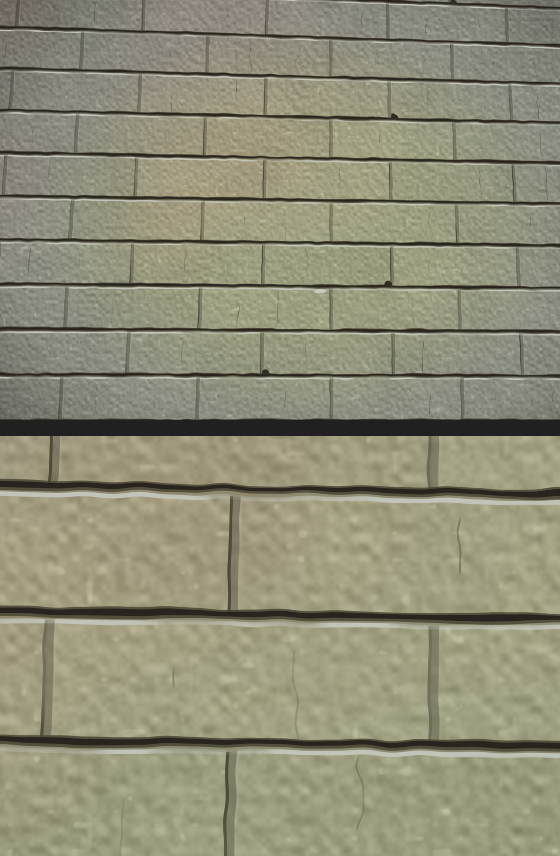
Top, the full canvas; bottom, a detail of the centre.
Write a Shadertoy shader that draws this texture.

```glsl
// Painted brick wall seen at a slight angle: ten running-bond courses, about four and a half bricks wide.
// Quadratic inverses give the perspective course and brick coordinates; joints, lit ledges,
// hairline cracks, chips and stippled paint are layered on top from hash and value noise.

float hash(vec2 p) {
    return fract(sin(dot(p, vec2(127.1, 311.7))) * 43758.545);
}

float noise(vec2 p) {
    vec2 i = floor(p), f = fract(p);
    f = f * f * (3.0 - 2.0 * f);
    return mix(mix(hash(i), hash(i + vec2(1, 0)), f.x),
               mix(hash(i + vec2(0, 1)), hash(i + vec2(1, 1)), f.x), f.y);
}

// Soft band of the given half width around zero
float band(float d, float halfWidth, float aa) {
    return 1.0 - smoothstep(halfWidth - aa * 0.5, halfWidth + aa * 0.5, abs(d));
}

// Course number, counted downward; spacing and slope vary across the wall
float courseCoord(vec2 uv) {
    float start = mix(0.064, 0.108, uv.x);
    float pitch = mix(0.0976, 0.0901, uv.x);
    float growth = mix(0.00073, 0.00103, uv.x);
    return (sqrt(pitch * pitch + 4.0 * growth * (1.0 - uv.y - start)) - pitch) / (2.0 * growth);
}

// Brick number along a course; bricks narrow to the right and widen downward
float brickCoord(float x, float row) {
    float start = 0.0266 - 0.006 * row;
    float pitch = 0.2285 + 0.0026 * row;
    float shrink = 0.002 + 0.00007 * row;
    return (pitch - sqrt(pitch * pitch - 4.0 * shrink * (x - start))) / (2.0 * shrink);
}

void mainImage(out vec4 fragColor, in vec2 fragCoord) {
    vec2 uv = fragCoord / iResolution.xy;
    vec2 p = fragCoord / iResolution.y;
    float aaRow = 12.0 / iResolution.y, aaCol = 5.5 / iResolution.x;

    // Brick layout with slightly uneven edges
    float k = courseCoord(uv) + (noise(p * 45.0) - 0.5) * 0.025;
    float row = floor(k), f = k - row;
    float u = brickCoord(uv.x, k - 0.5) - 0.525 * (1.0 - mod(row, 2.0));
    u += (noise(p * 50.0 + 7.0) - 0.5) * 0.007;
    float w = fract(u);
    vec2 id = vec2(floor(u), row);
    float bedDist = fract(k + 0.5) - 0.5;
    float headDist = fract(u + 0.5) - 0.5;

    // Paint: green middle, greyer and darker rim, warm patches
    vec2 c = uv - vec2(0.54, 0.46);
    float rim = dot(c, c);
    vec3 col = mix(vec3(0.61, 0.62, 0.50), vec3(0.54, 0.55, 0.505), smoothstep(0.03, 0.26, rim));
    col *= 1.0 - 0.22 * smoothstep(0.22, 0.56, rim);
    float warm = noise(p * 5.0 + 3.0) * smoothstep(0.2, 0.6, uv.y) * smoothstep(0.9, 0.3, uv.x);
    col += vec3(0.035, -0.015, -0.005) * warm;
    col *= 0.98 + 0.04 * hash(id) + 0.05 * (noise(p * 14.0) - 0.5);
    vec3 paint = col;

    // Stippled surface lit from above
    float relief = noise(p * 125.0) - noise(p * 125.0 + vec2(0.3, 0.65));
    col += 0.10 * relief + 0.05 * (noise(p * 260.0) - 0.5);
    col += 0.07 * smoothstep(0.84, 0.98, noise(p * 95.0 + 19.0));

    // Hairline cracks, up to two per brick
    for (int i = 0; i < 2; i++) {
        vec2 seed = id + 31.0 * float(i + 1);
        float x = 0.32 + 0.36 * float(i) + 0.2 * (hash(seed) - 0.5);
        x += (noise(vec2(f * 6.0, hash(seed) * 90.0)) - 0.5) * 0.025;
        float top = 0.08 + 0.35 * hash(seed + 3.0);
        float end = 0.6 + 0.4 * hash(seed + 5.0);
        float span = smoothstep(top, top + 0.06, f) * smoothstep(end, end - 0.06, f);
        float strength = step(0.3, hash(seed + 9.0)) * mix(0.2, 0.8, hash(seed + 11.0));
        strength *= 0.5 + 0.5 * noise(p * 60.0);
        col = mix(col, vec3(0.26, 0.25, 0.19), strength * span * band(w - x, 0.0025, aaCol));
    }

    // Upright joints: recessed paint, shadow on the left, lit lip on the right
    float head = band(headDist, 0.014, aaCol);
    col = mix(col, paint * 0.79 + 0.04 * relief, head);
    float shade = 0.25 + 0.65 * smoothstep(0.35, 0.75, noise(p * 12.0 + 40.0));
    col = mix(col, vec3(0.28, 0.27, 0.20), shade * band(headDist + 0.010, 0.004, aaCol));
    col = mix(col, vec3(0.70, 0.71, 0.64), 0.4 * noise(p * 35.0) * band(headDist - 0.017, 0.003, aaCol));

    // Bed joints: painted mortar, then a broken pale ledge on the brick below
    col = mix(col, paint * 0.88, band(bedDist - 0.04, 0.028, aaRow));
    float ledge = 0.35 + 0.65 * smoothstep(0.25, 0.65, noise(p * vec2(22.0, 50.0)));
    ledge *= 1.0 - 0.6 * head;
    col = mix(col, vec3(0.76, 0.77, 0.73), ledge * band(bedDist - 0.072, 0.018, aaRow));

    // Shadow under each course, thicker in places
    float thick = 0.017 + 0.026 * noise(p * 18.0 + 11.0);
    col = mix(col, vec3(0.28, 0.27, 0.20), 0.85 * band(bedDist, thick + 0.010, aaRow));
    col = mix(col, vec3(0.14, 0.12, 0.10), 0.9 * band(bedDist + 0.004, thick * 0.7, aaRow));

    // Chipped corners: some dark at the foot, a few pale at the top
    float side = hash(id + 17.0) > 0.5 ? 0.97 : 0.03;
    float ragged = 0.06 * (noise(p * 75.0) - 0.5);
    float foot = length(vec2((w - side) * 3.1, 0.96 - f)) + ragged;
    float crown = length(vec2((w - 0.92) * 1.3, (f - 0.11) * 1.6)) + ragged;
    col = mix(col, vec3(0.20, 0.18, 0.14), step(0.82, hash(id + 23.0)) * band(foot, 0.09, aaRow));
    col = mix(col, vec3(0.78, 0.79, 0.75), step(0.95, hash(id + 29.0)) * band(crown, 0.07, aaRow));

    fragColor = vec4(clamp(col, 0.0, 1.0), 1.0);
}
```
